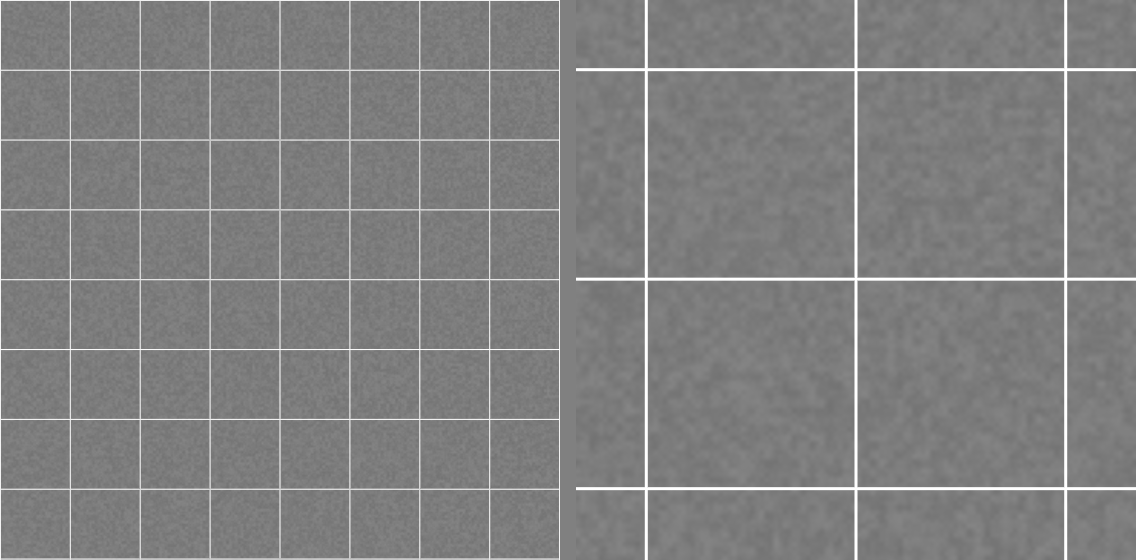
Left: the whole. Right: its middle third, enlarged.
Reproduce this pattern procedurally as a three.js fragment shader.

```glsl
// Eight by eight square tiles of mottled grey, parted by hairline white joints.
// Joints are box-filtered distances to a slightly inset grid; the surface is
// two octaves of value noise, so the grain differs from tile to tile.

#define TILES 8.0
#define GRID_MIN vec2(0.0007, 0.0017)
#define GRID_MAX vec2(0.9993, 0.9993)
#define LINE_WIDTH 0.0018
#define LINE_COLOR vec3(1.0)
#define BASE_GREY 0.486
#define GRAIN_CELLS 192.0
#define GRAIN_CONTRAST 0.08

varying vec2 vUv;

// Sine-free hash, 0 to 1
float hash(vec2 p) {
  vec3 q = fract(vec3(p.xyx) * 0.1031);
  q += dot(q, q.yzx + 33.33);
  return fract((q.x + q.y) * q.z);
}

// Smoothly blended lattice noise, 0 to 1
float valueNoise(vec2 p) {
  vec2 cell = floor(p);
  vec2 f = fract(p);
  f = f * f * (3.0 - 2.0 * f);
  float low = mix(hash(cell), hash(cell + vec2(1.0, 0.0)), f.x);
  float high = mix(hash(cell + vec2(0.0, 1.0)), hash(cell + vec2(1.0)), f.x);
  return mix(low, high, f.y);
}

// Coverage of the nearest vertical (x) and horizontal (y) joint
vec2 jointCoverage(vec2 uv) {
  vec2 span = GRID_MAX - GRID_MIN;
  vec2 grid = (uv - GRID_MIN) / span * TILES;
  vec2 dist = abs(grid - floor(grid + 0.5)) * span / TILES;
  vec2 pixel = max(fwidth(uv), vec2(0.00001));
  vec2 coverage = (0.5 * (LINE_WIDTH + pixel) - dist) / pixel;
  return clamp(coverage, vec2(0.0), min(vec2(1.0), LINE_WIDTH / pixel));
}

void main() {
  // Mottled surface
  vec2 p = vUv * GRAIN_CELLS;
  float grain = 0.7 * valueNoise(p) + 0.3 * valueNoise(p * 1.9 + 37.0);
  vec3 color = vec3(BASE_GREY + GRAIN_CONTRAST * (grain - 0.5));

  // White joints
  vec2 joint = jointCoverage(vUv);
  color = mix(color, LINE_COLOR, max(joint.x, joint.y));

  gl_FragColor = vec4(color, 1.0);
}
```
